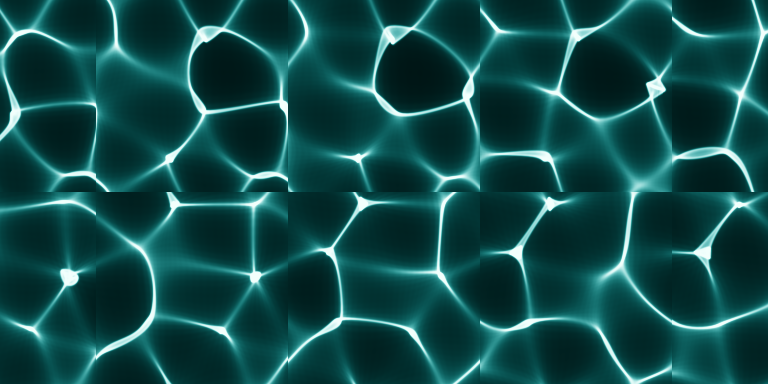
Reproduce this texture procedurally as a Shadertoy shader.

```glsl
// Teal water caustics: square tiles, each a later moment of the same rippling surface.

const float TAU = 6.2831853;
const float TILES_DOWN = 2.0;     // tile rows per canvas height
const float FRAMES_PER_ROW = 5.0; // moments between one row and the next
const int WAVES = 8;
const float STEEPNESS = 0.5;      // focusing strength of each wave
const float RAYS = 42.0;          // light rays along one tile side
const int REACH = 6;              // farthest ray gathered, in ray spacings
const float BEAM = 0.5;           // beam radius, in ray spacings
const float LINE_BLUR = 0.0035;   // softness of bright lines, in tiles
const float EXPOSURE = 0.46;

// Sine-free hash in 0..1
float hash(float n) {
    n = fract(n * 0.1031 + 0.37);
    n *= n + 33.33;
    n *= n + n;
    return fract(n);
}

// Whole-number wave vector (xy), so the surface wraps in a tile, and phase (z)
vec3 makeWave(float n, float frame) {
    float angle = n * TAU / (2.0 * float(WAVES));
    float frequency = 2.0 + 1.4 * fract(n * 0.618);
    vec2 k = floor(frequency * vec2(cos(angle), sin(angle)) + 0.5);
    float drift = 1.8 * (hash(n + 41.0) - 0.5);
    return vec3(k, TAU * hash(n + 7.0) + drift * frame);
}

// Light that one refracted beam leaves at a floor point, in ray spacings.
// The beam is a Gaussian stretched by the bend (xx, xy, yy) of the surface.
float beamLight(vec2 offset, vec3 bend, float blur) {
    float beam2 = BEAM * BEAM;
    float blur2 = blur * blur;
    float xx = beam2 * (bend.x * bend.x + bend.y * bend.y) + blur2;
    float yy = beam2 * (bend.z * bend.z + bend.y * bend.y) + blur2;
    float xy = beam2 * bend.y * (bend.x + bend.z);
    float det = max(xx * yy - xy * xy, 1e-6);
    float q = (yy * offset.x * offset.x + xx * offset.y * offset.y
               - 2.0 * xy * offset.x * offset.y) / det;
    return exp(-0.5 * q) / (TAU * sqrt(det));
}

// Total light at a tile position, gathered from the lattice of nearby rays
float caustics(vec2 p, float frame, float blur) {
    vec3 waves[WAVES];
    for (int n = 0; n < WAVES; n++) waves[n] = makeWave(float(n), frame);

    vec2 target = p * RAYS;
    vec2 nearest = floor(target) + 0.5;
    float light = 0.0;
    for (int j = -REACH; j <= REACH; j++) {
        for (int i = -REACH; i <= REACH; i++) {
            vec2 source = nearest + vec2(float(i), float(j));
            vec2 shift = vec2(0.0);
            vec3 bend = vec3(1.0, 0.0, 1.0);
            for (int n = 0; n < WAVES; n++) {
                vec2 k = waves[n].xy;
                float phase = TAU * dot(k, source / RAYS) + waves[n].z;
                float strength = STEEPNESS / dot(k, k);
                shift += strength / TAU * k * sin(phase);
                bend += strength * cos(phase) * vec3(k.x * k.x, k.x * k.y, k.y * k.y);
            }
            light += beamLight(target - source - shift * RAYS, bend, blur * RAYS);
        }
    }
    return light;
}

// Dark teal through cyan to near white
vec3 waterColor(float light) {
    float glow = 1.0 - exp(-EXPOSURE * light - 0.02);
    return vec3(0.95 * glow * glow * glow, glow, 0.99 * glow);
}

void mainImage(out vec4 fragColor, in vec2 fragCoord) {
    // Square tiles, columns shifted by half a tile
    vec2 p = fragCoord / iResolution.y * TILES_DOWN + vec2(0.5, 0.0);
    vec2 tile = floor(p);
    float frame = tile.x - FRAMES_PER_ROW * tile.y;

    float pixel = TILES_DOWN / iResolution.y;
    float blur = max(LINE_BLUR, 0.5 * pixel);
    fragColor = vec4(waterColor(caustics(fract(p), frame, blur)), 1.0);
}
```
